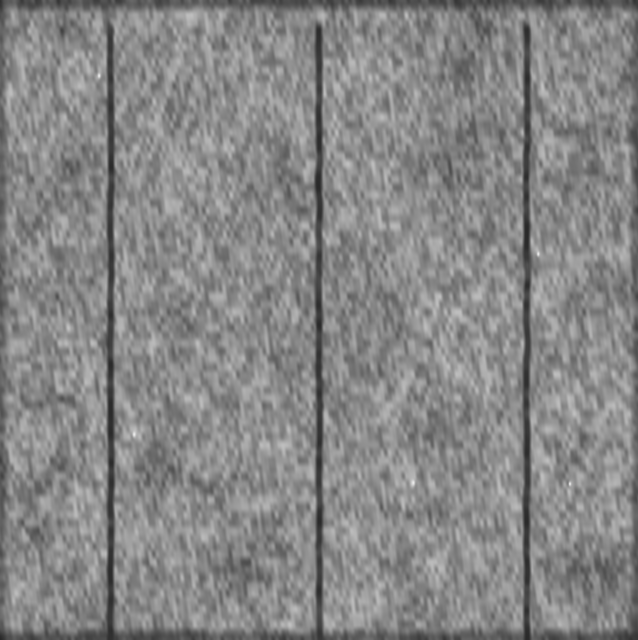
Reproduce this texture procedurally as a Shadertoy shader.

```glsl
// Weathered grey panel split by three dark vertical grooves, with dim borders.
// Stretched value noise gives the grain; hashed loops place stains and specks
// inside each plank, and smooth distance profiles draw grooves and borders.

const float PITCH = 0.326;            // distance between grooves
const float GROOVE_CENTER = 0.5;      // x of the middle groove
const float GROOVE_CORE = 0.0015;     // half width of the darkest part
const float GROOVE_EDGE = 0.0085;     // half width including the soft rim
const float GROOVE_TOP = 0.964;       // height where grooves fade out
const float BASE_GREY = 0.552;
const float GROOVE_GREY = 0.16;
const float SPECK_GREY = 0.92;
const vec2 FINE_GRAIN = vec2(175.0, 82.0);
const vec2 COARSE_GRAIN = vec2(85.0, 43.0);
const float FINE_AMOUNT = 0.24;
const float COARSE_AMOUNT = 0.16;
const float MOTTLE_AMOUNT = 0.13;
const float GRAIN_SLANT = 0.12;
const float STAIN_DEPTH = 0.13;
const float SMUDGE_DEPTH = 0.19;
const int STAINS = 5;                 // per plank
const int SPECKS = 5;

float hash(vec2 p) {
    return fract(sin(dot(p, vec2(127.1, 311.7))) * 43758.5453);
}

float noise(vec2 p) {
    vec2 cell = floor(p), f = fract(p);
    f = f * f * (3.0 - 2.0 * f);
    return mix(mix(hash(cell), hash(cell + vec2(1, 0)), f.x),
               mix(hash(cell + vec2(0, 1)), hash(cell + vec2(1, 1)), f.x), f.y);
}

float fbm(vec2 p) {
    float sum = 0.0, weight = 0.5;
    for (int i = 0; i < 4; i++) {
        sum += weight * noise(p);
        p = p * 2.03 + 17.3;
        weight *= 0.5;
    }
    return sum / 0.9375;
}

float blob(vec2 offset, vec2 size) {
    offset /= size;
    return exp(-dot(offset, offset));
}

// Fine fibres, coarser flecks and broad cloudy mottling, centred on zero
float grain(vec2 uv) {
    vec2 p = uv + vec2(GRAIN_SLANT * uv.y, 0.0);
    return FINE_AMOUNT * (noise(p * FINE_GRAIN) - 0.5)
         + COARSE_AMOUNT * (noise(p * COARSE_GRAIN + 31.0) - 0.5)
         + MOTTLE_AMOUNT * (fbm(uv * 7.0 + 5.0) - 0.5);
}

// Ragged round stains plus one horizontal smudge in each plank
float stains(vec2 uv, float plank) {
    vec2 warped = uv + 0.035 * (vec2(fbm(uv * 18.0), fbm(uv * 18.0 + 40.0)) - 0.5);
    float left = GROOVE_CENTER + plank * PITCH;
    float lo = max(left, 0.0) + 0.05;
    float hi = min(left + PITCH, 1.0) - 0.05;
    float ragged = 0.45 + 1.1 * fbm(uv * vec2(48.0, 34.0));
    float dark = 0.0;
    for (int i = 0; i < STAINS; i++) {
        vec2 seed = vec2(plank + 7.0, float(i) + 3.0);
        vec2 center = vec2(mix(lo, hi, hash(seed)),
                           (float(i) + 0.2 + 0.6 * hash(seed + 11.0)) / float(STAINS));
        vec2 size = mix(vec2(0.02, 0.025), vec2(0.06, 0.07),
                        vec2(hash(seed + 23.0), hash(seed + 37.0)));
        dark += STAIN_DEPTH * mix(0.4, 1.0, hash(seed + 51.0)) * blob(warped - center, size);
    }
    vec2 center = vec2(0.5 * (lo + hi), mix(0.2, 0.8, hash(vec2(plank, 71.0))));
    vec2 size = vec2(0.4 * (hi - lo) + 0.015, 0.013);
    dark += SMUDGE_DEPTH * mix(0.3, 1.0, hash(vec2(plank, 83.0))) * blob(warped - center, size);
    return dark * ragged;
}

// Small bright chips, slightly taller than wide
float specks(vec2 uv) {
    float light = 0.0;
    for (int i = 0; i < SPECKS; i++) {
        vec2 seed = vec2(float(i), 97.0);
        vec2 center = mix(vec2(0.06), vec2(0.94), vec2(hash(seed), hash(seed + 13.0)));
        float size = mix(0.0025, 0.005, hash(seed + 29.0));
        light = max(light, blob(uv - center, size * vec2(0.8, 1.4)));
    }
    return light;
}

float grooves(vec2 uv, float across) {
    float wobble = 0.003 * (noise(vec2(uv.y * 28.0, floor(across + 0.5))) - 0.5);
    float dist = abs((fract(across + 0.5) - 0.5) * PITCH + wobble);
    float line = 1.0 - smoothstep(GROOVE_CORE, GROOVE_EDGE, dist);
    float wear = mix(0.68, 1.0, noise(vec2(across * 20.0, uv.y * 65.0)));
    float extent = 1.0 - smoothstep(GROOVE_TOP - 0.012, GROOVE_TOP + 0.01, uv.y);
    return line * wear * extent;
}

// Multiplier that darkens the outer rim, deeper at top and bottom
float border(vec2 uv) {
    vec2 inset = min(uv, 1.0 - uv) + 0.008 * (fbm(uv * 32.0) - 0.5);
    float sides = 1.0 - 0.34 * (1.0 - smoothstep(0.001, 0.016, inset.x));
    float ends = 1.0 - 0.42 * (1.0 - smoothstep(0.003, 0.024, inset.y));
    return sides * ends;
}

void mainImage(out vec4 fragColor, in vec2 fragCoord) {
    vec2 uv = fragCoord / iResolution.xy;
    float across = (uv.x - GROOVE_CENTER) / PITCH;
    float grey = BASE_GREY + grain(uv) - stains(uv, floor(across));
    grey = mix(grey * border(uv), GROOVE_GREY, grooves(uv, across));
    grey = mix(grey, SPECK_GREY, specks(uv));
    fragColor = vec4(vec3(clamp(grey, 0.0, 1.0)), 1.0);
}
```
